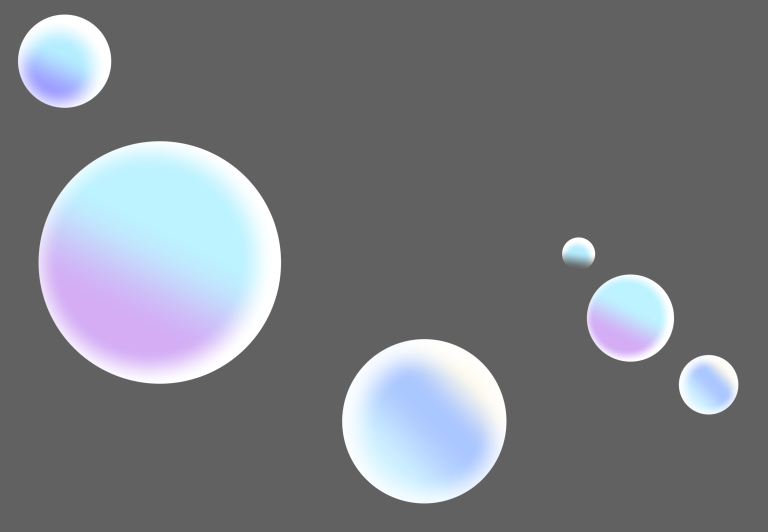
A Shadertoy shader for this background:

```glsl
// Six glossy pastel bubbles floating on a flat grey background.

// White sheen that thickens towards the side opposite the offset
float rim(vec2 q, vec2 offset, float start) {
    return smoothstep(start, 1.04, length(q - offset));
}

// Lilac below, pale cyan above, bright right edge
vec3 lilacBubble(vec2 q) {
    float rise = dot(q, vec2(0.45, 0.89));
    vec3 color = mix(vec3(0.83, 0.68, 0.96), vec3(0.74, 0.95, 1.0), smoothstep(-0.55, 0.28, rise));
    return mix(color, vec3(1.0), rim(q, vec2(-0.09, 0.02), 0.74));
}

// Periwinkle below, cyan heart, white upper edge
vec3 periwinkleBubble(vec2 q) {
    float rise = dot(q, vec2(0.4, 0.92));
    vec3 color = mix(vec3(0.62, 0.61, 1.0), vec3(0.71, 0.93, 1.0), smoothstep(-0.75, 0.2, rise));
    return mix(color, vec3(1.0), rim(q, vec2(-0.14, -0.14), 0.45));
}

// Blue diagonal band between pale cyan and cream
vec3 blueBubble(vec2 q) {
    float across = dot(q, vec2(0.72, 0.69));
    vec3 color = mix(vec3(0.82, 0.95, 1.0), vec3(0.67, 0.78, 1.0), smoothstep(-0.75, 0.12, across));
    color = mix(color, vec3(1.0, 0.98, 0.91), smoothstep(0.2, 0.85, across));
    return mix(color, vec3(1.0), 0.9 * rim(q, vec2(0.04, -0.06), 0.6));
}

void mainImage(out vec4 fragColor, in vec2 fragCoord) {
    vec2 p = fragCoord / iResolution.y;
    float pixel = 1.0 / iResolution.y;
    vec3 color = vec3(0.38);

    // Centre, radius and kind of each bubble
    vec4 bubbles[6] = vec4[6](
        vec4(0.1215, 0.885, 0.0876, 1.0),
        vec4(0.3004, 0.5066, 0.2279, 0.0),
        vec4(0.7976, 0.2081, 0.1544, 2.0),
        vec4(1.0876, 0.5226, 0.0311, 3.0),
        vec4(1.1851, 0.4021, 0.0819, 0.0),
        vec4(1.332, 0.2768, 0.0559, 2.0));

    for (int i = 0; i < 6; i++) {
        vec4 b = bubbles[i];
        vec2 q = (p - b.xy) / b.z;
        float cover = 1.0 - smoothstep(-0.7 * pixel, 0.7 * pixel, (length(q) - 1.0) * b.z);
        vec3 skin;
        if (b.w < 0.5) {
            skin = lilacBubble(q);
        } else if (b.w < 1.5) {
            skin = periwinkleBubble(q);
        } else if (b.w < 2.5) {
            skin = blueBubble(q);
        } else {
            // Small bubble that dissolves into the grey at its base
            skin = mix(vec3(0.71, 0.93, 1.0), vec3(1.0), rim(q, vec2(-0.08, -0.2), 0.5));
            cover *= smoothstep(-0.95, 0.15, q.y + 0.15 * q.x);
        }
        color = mix(color, skin, cover);
    }
    fragColor = vec4(color, 1.0);
}
```
